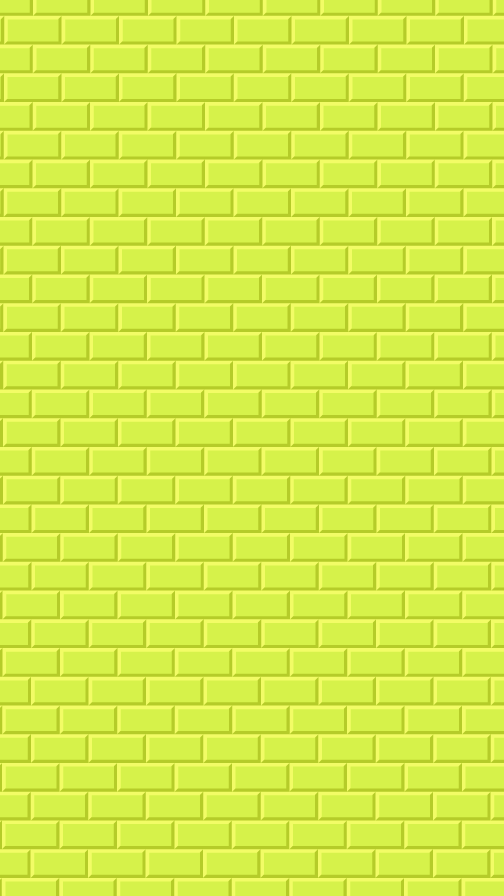
Reproduce this pattern procedurally as a Shadertoy shader.

```glsl
// Lime running-bond brick wall with bevelled edges, light at upper left, dark at lower right.

// Colour of the wall at a point measured in brick heights, origin at the lower left.
vec3 brickWall(vec2 p) {
    float depth = 31.18 - p.y - 0.552;
    float row = floor(depth);

    // Every other course moves half a brick, with a very slight lean.
    float across = 0.5 * p.x - 0.072 - 0.5 * mod(row, 2.0) + 0.00135 * row;
    vec2 brick = vec2(2.0 * fract(across), depth - row);

    // Distances to the lit and shaded sides meet in mitred corners.
    float litSide = min(brick.x, brick.y);
    float shadedSide = min(2.0 - brick.x, 1.0 - brick.y);

    if (litSide < min(shadedSide, 0.125)) return vec3(0.95, 0.99, 0.40);
    if (shadedSide < 0.11) return vec3(0.71, 0.80, 0.16);
    return vec3(0.84, 0.95, 0.29);
}

void mainImage(out vec4 fragColor, in vec2 fragCoord) {
    // Average a 4 by 4 grid of samples for smooth edges.
    vec3 color = vec3(0.0);
    for (int i = 0; i < 16; i++) {
        vec2 offset = (vec2(i % 4, i / 4) - 1.5) / 4.0;
        color += brickWall((fragCoord + offset) / iResolution.y * 31.18);
    }
    fragColor = vec4(color / 16.0, 1.0);
}
```
